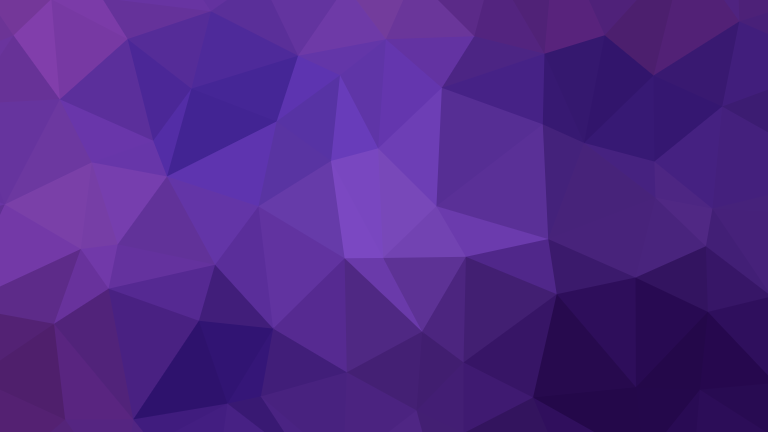
Give the GLSL for this background, as a WebGL 2 fragment shader.

```glsl
#version 300 es
precision highp float;
// Low-poly background: a turned, staggered, jittered lattice is split into flat
// triangles. Each facet takes its colour from a smooth field of overlapping glows,
// read at its middle, with a small random change of lightness.

#define CELL 0.178          // lattice spacing, in canvas heights
#define JITTER 0.43         // vertex displacement, in cells
#define STAGGER 0.3         // shift of every other row, in cells
#define TURN 0.55           // lattice angle, in radians
#define FACET_CONTRAST 0.15 // spread of lightness between facets
#define SEED 4.0

uniform vec2 u_resolution;
out vec4 fragColor;

float hash(vec2 p) {
  return fract(sin(dot(p + SEED, vec2(127.1, 311.7))) * 43758.5453);
}

float cross2(vec2 a, vec2 b) {
  return a.x * b.y - a.y * b.x;
}

mat2 rotation(float angle) {
  float c = cos(angle), s = sin(angle);
  return mat2(c, s, -s, c);
}

// Vertex in lattice space, scaled to canvas heights
vec2 latticeVertex(vec2 id) {
  vec2 jitter = vec2(hash(id), hash(id + 57.3)) * 2.0 - 1.0;
  float rowShift = STAGGER * mod(id.y, 2.0);
  return (id + 0.5 + vec2(rowShift, 0.0) + JITTER * jitter) * CELL;
}

// Blend a soft elliptical spot of colour into the field
void glow(inout vec3 field, vec2 uv, vec2 centre, vec2 radius, vec3 colour, float strength) {
  vec2 d = (uv - centre) / radius;
  field = mix(field, colour, min(strength * exp(-dot(d, d)), 1.0));
}

vec3 colourField(vec2 uv) {
  vec3 violet = vec3(0.38, 0.19, 0.61);
  vec3 indigo = vec3(0.27, 0.13, 0.49);
  vec3 c = mix(violet, indigo, smoothstep(0.5, 0.78, uv.x));

  // Broad middle and lower tones
  glow(c, uv, vec2(0.40, 0.68), vec2(0.20, 0.25), vec3(0.37, 0.22, 0.69), 0.9);
  glow(c, uv, vec2(0.46, 0.08), vec2(0.24, 0.25), vec3(0.29, 0.14, 0.49), 1.0);
  glow(c, uv, vec2(0.02, 0.08), vec2(0.17, 0.28), vec3(0.33, 0.13, 0.45), 1.1);

  // Dark pools
  glow(c, uv, vec2(0.28, 0.12), vec2(0.10, 0.20), vec3(0.16, 0.06, 0.42), 1.0);
  glow(c, uv, vec2(0.27, 0.77), vec2(0.11, 0.14), vec3(0.24, 0.13, 0.60), 0.95);
  glow(c, uv, vec2(0.83, 0.78), vec2(0.20, 0.13), vec3(0.19, 0.08, 0.44), 0.9);
  glow(c, uv, vec2(0.86, 0.10), vec2(0.23, 0.28), vec3(0.14, 0.03, 0.29), 1.2);

  // Warm upper rim
  glow(c, uv, vec2(0.05, 0.95), vec2(0.13, 0.14), vec3(0.51, 0.24, 0.64), 0.9);
  glow(c, uv, vec2(0.50, 1.00), vec2(0.08, 0.10), vec3(0.53, 0.29, 0.71), 0.9);
  glow(c, uv, vec2(0.82, 1.00), vec2(0.25, 0.10), vec3(0.34, 0.13, 0.45), 0.9);

  // Light accents
  glow(c, uv, vec2(0.08, 0.52), vec2(0.12, 0.14), vec3(0.51, 0.27, 0.70), 0.95);
  glow(c, uv, vec2(0.86, 0.50), vec2(0.17, 0.09), vec3(0.33, 0.17, 0.53), 0.8);
  glow(c, uv, vec2(0.52, 0.50), vec2(0.12, 0.16), vec3(0.50, 0.30, 0.77), 1.0);
  return c;
}

// Signed distance to the line a-b, positive on its left
float edgeDistance(vec2 p, vec2 a, vec2 b) {
  return cross2(normalize(b - a), p - a);
}

// Add a facet weighted by its antialiased coverage; key seeds its lightness
void addFacet(inout vec4 sum, vec2 p, vec2 a, vec2 b, vec2 c, vec2 key) {
  float winding = cross2(b - a, c - a) < 0.0 ? -1.0 : 1.0;
  float depth = min(winding * edgeDistance(p, a, b),
                min(winding * edgeDistance(p, b, c), winding * edgeDistance(p, c, a)));
  float coverage = clamp(depth * u_resolution.y + 0.5, 0.0, 1.0);
  if (coverage <= 0.0) return;
  vec2 middle = rotation(TURN) * (a + b + c) / 3.0;
  middle.x *= u_resolution.y / u_resolution.x;
  float lightness = 1.0 + FACET_CONTRAST * (hash(key) - 0.5);
  sum += coverage * vec4(colourField(middle) * lightness, 1.0);
}

void main() {
  vec2 p = rotation(-TURN) * gl_FragCoord.xy / u_resolution.y;
  vec2 cell = floor(p / CELL);
  vec4 sum = vec4(0.0);

  // Visit every lattice quad that can reach this point
  for (int j = -1; j <= 0; j++) {
    for (int i = -2; i <= 0; i++) {
      vec2 id = cell + vec2(float(i), float(j));
      vec2 a = latticeVertex(id);
      vec2 b = latticeVertex(id + vec2(1.0, 0.0));
      vec2 c = latticeVertex(id + vec2(1.0, 1.0));
      vec2 d = latticeVertex(id + vec2(0.0, 1.0));

      // Split along the shorter diagonal that lies inside the quad
      bool acInside = cross2(c - a, b - a) * cross2(c - a, d - a) < 0.0;
      bool bdInside = cross2(d - b, a - b) * cross2(d - b, c - b) < 0.0;
      bool splitAC = acInside && (!bdInside || distance(a, c) < distance(b, d));
      addFacet(sum, p, a, b, splitAC ? c : d, id + 0.31);
      addFacet(sum, p, splitAC ? a : b, c, d, id + 0.73);
    }
  }

  vec3 colour = sum.a > 0.0 ? sum.rgb / sum.a : colourField(gl_FragCoord.xy / u_resolution);
  fragColor = vec4(colour, 1.0);
}
```
